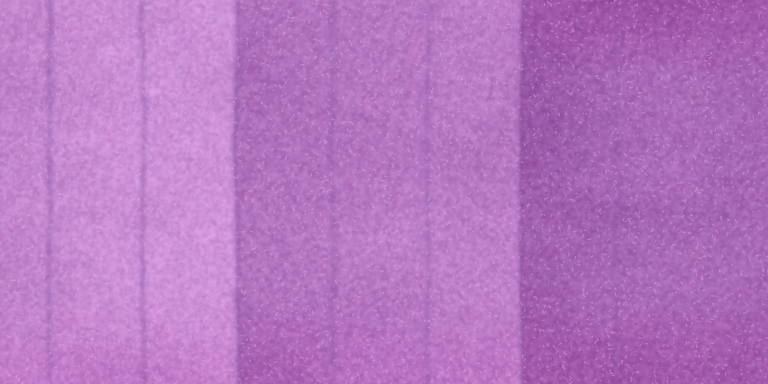
This texture is drawn by a Shadertoy shader. Its source:

```glsl
// Purple fibrous cloth in three overlapping bands, each pleated by soft vertical seams.

const vec3 DEEP_PURPLE = vec3(0.59, 0.33, 0.64);
const vec3 PALE_LILAC  = vec3(0.85, 0.62, 0.89);
const vec3 SEAM_COLOR  = vec3(0.53, 0.34, 0.65);
const vec3 FIBRE_COLOR = vec3(0.87, 0.69, 0.91);
const vec3 PINK_SHIFT  = vec3(0.015, -0.015, 0.0);

const float FIRST_SEAM = 0.063;       // fraction of the width
const float SEAM_SPACING = 0.1232;    // fraction of the width
const float SEAM_WIDTH = 0.0046;
const float SEAM_WOBBLE = 0.012;
const float SEAMS_PER_BAND = 3.0;
const int   BAND_COUNT = 3;
const float BAND_EDGE_SOFT = 0.008;   // fraction of a band
const float LIGHTEST_BAND = 0.69;
const float BAND_STEP = 0.245;
const float BAND_RISE = 0.21;
const float BLOTCH_AMOUNT = 0.34;
const float GRAIN_SCALE = 125.0;      // cells per canvas height
const float GRAIN_AMOUNT = 0.44;
const float TINT_AMOUNT = 0.02;
const float FIBRE_SCALE = 50.0;       // cells per canvas height
const float FIBRE_AMOUNT = 0.42;
const int   FIBRE_LAYERS = 3;

float hash(vec2 p) {
    return fract(sin(dot(p, vec2(127.1, 311.7))) * 43758.5453);
}

mat2 turn(float angle) {
    return mat2(cos(angle), -sin(angle), sin(angle), cos(angle));
}

float valueNoise(vec2 p) {
    vec2 cell = floor(p);
    vec2 f = fract(p);
    f = f * f * (3.0 - 2.0 * f);
    return mix(mix(hash(cell), hash(cell + vec2(1, 0)), f.x),
               mix(hash(cell + vec2(0, 1)), hash(cell + vec2(1, 1)), f.x), f.y);
}

float fbm(vec2 p) {
    float sum = 0.0;
    float weight = 0.5;
    for (int i = 0; i < 4; i++) {
        sum += weight * valueNoise(p);
        p = p * 2.03 + 17.3;
        weight *= 0.5;
    }
    return sum / 0.9375;
}

// Each band starts in shade, then lightens; later bands are darker.
float bandTone(float seamCoord) {
    float tone = LIGHTEST_BAND;
    for (int i = 0; i < BAND_COUNT; i++) {
        float band = float(i);
        float across = (seamCoord + 1.0) / SEAMS_PER_BAND - band;
        float rise = BAND_RISE * (smoothstep(-0.1, 0.9, across) - 0.5);
        float level = LIGHTEST_BAND - BAND_STEP * band + rise;
        tone = mix(tone, level, smoothstep(-BAND_EDGE_SOFT, BAND_EDGE_SOFT, across));
    }
    return tone;
}

// Short bent strands, one per cell in each of several turned layers.
float fibres(vec2 p) {
    float cover = 0.0;
    for (int i = 0; i < FIBRE_LAYERS; i++) {
        float layer = float(i);
        vec2 q = turn(0.5 + layer) * p * FIBRE_SCALE + layer * vec2(31.37, 57.61);
        vec2 cell = floor(q);
        vec2 center = 0.3 + 0.4 * vec2(hash(cell + 3.1), hash(cell + 7.7));
        vec2 d = turn(6.2832 * hash(cell + 11.3)) * (fract(q) - center);
        d.y += (hash(cell + 19.9) - 0.5) * 3.0 * d.x * d.x;
        float halfLength = mix(0.02, 0.2, hash(cell + 23.5));
        float gap = length(vec2(max(abs(d.x) - halfLength, 0.0), d.y));
        float strength = smoothstep(0.4, 1.0, hash(cell + 29.1));
        cover = max(cover, strength * (1.0 - smoothstep(0.02, 0.16, gap)));
    }
    return cover;
}

void mainImage(out vec4 fragColor, in vec2 fragCoord) {
    vec2 uv = fragCoord / iResolution.xy;
    vec2 p = fragCoord / iResolution.y;

    // Seam coordinate: whole numbers fall on the seams
    float wobble = (fbm(vec2(uv.x * 6.0, uv.y * 3.0)) - 0.5) * SEAM_WOBBLE;
    float seamCoord = (uv.x + wobble - FIRST_SEAM) / SEAM_SPACING;

    // Broad light and shade
    float tone = bandTone(seamCoord);
    float lowShade = smoothstep(0.3, 0.0, uv.y);
    float topShade = smoothstep(0.75, 1.0, uv.y) * smoothstep(0.62, 0.72, uv.x);
    float rightShade = smoothstep(0.86, 1.0, uv.x);
    tone -= 0.12 * lowShade + 0.1 * topShade + 0.1 * rightShade;
    tone += BLOTCH_AMOUNT * (fbm(p * vec2(3.0, 5.0) + 5.0) - 0.5);

    // Fine mottled grain, turned so that its cells follow no axis
    vec2 g = turn(0.6) * p * GRAIN_SCALE;
    float grain = 0.55 * valueNoise(g) + 0.45 * valueNoise(turn(0.9) * g * 0.7 + 41.0) - 0.5;
    vec3 color = mix(DEEP_PURPLE, PALE_LILAC, tone + GRAIN_AMOUNT * grain);
    float tint = valueNoise(turn(1.9) * g * 0.6 + 83.0) - 0.5;
    color += TINT_AMOUNT * tint * vec3(1.0, -0.5, -0.6);
    color += PINK_SHIFT * max(lowShade, topShade);

    // Seams grow fainter to the right and are worn unevenly along their length
    float seam = floor(seamCoord + 0.5);
    float offset = (seamCoord - seam) * SEAM_SPACING / SEAM_WIDTH;
    float wear = mix(0.35, 1.1, fbm(vec2(seam * 7.3, uv.y * 22.0)));
    float seamStrength = mix(0.66, 0.16, uv.x) * mix(0.7, 1.0, hash(vec2(seam, 2.0)));
    color = mix(color, SEAM_COLOR, seamStrength * wear * exp(-offset * offset));

    color = mix(color, FIBRE_COLOR, FIBRE_AMOUNT * fibres(p));
    fragColor = vec4(clamp(color, 0.0, 1.0), 1.0);
}
```
